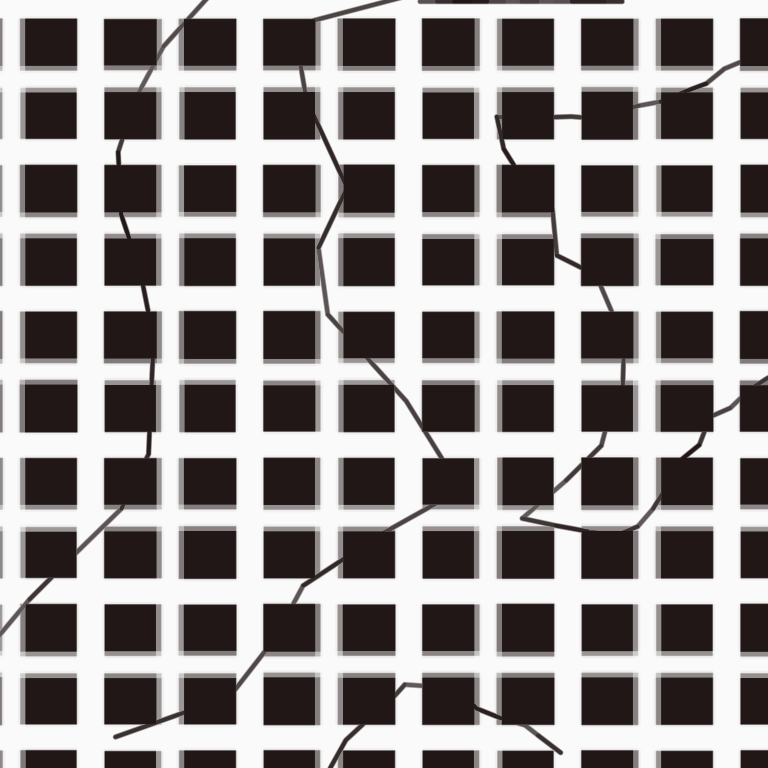
Write a WebGL 2 fragment shader that draws this pattern.

```glsl
#version 300 es
precision highp float;
// Dark tiles on a pale ground, with a grey fringe on alternating sides of each
// tile, crossed by thin black cracks. Tiles come from a rounded grid index;
// each crack is a chord bent by two sine waves and broken into jittered segments.

uniform vec2 u_resolution;
out vec4 fragColor;

const vec3 PAPER = vec3(0.985, 0.982, 0.982);
const vec3 INK = vec3(0.13, 0.09, 0.09);

const vec2 PITCH = vec2(0.1035, 0.0953);        // spacing of the tiles
const vec2 FIRST_CENTER = vec2(0.0664, -0.0082);
const vec2 TILE_HALF = vec2(0.0341, 0.0310);
const vec2 FRINGE_WIDTH = vec2(0.0064, 0.0058);
const float FRINGE_INK = 0.50;
const float FRINGE_VARIATION = 0.14;
const float HALO_WIDTH = 0.003;
const float HALO_INK = 0.05;
const float SIZE_VARIATION = 0.0012;

const int CRACK_SEGMENTS = 12;
const float CRACK_HALF_WIDTH = 0.0031;
const float CRACK_JITTER = 0.2;                 // share of the sway
const float CRACK_FADE = 0.3;                   // largest loss of ink
const float SOFTNESS = 0.0014;
const float TAU = 6.2831853;

float hash(vec2 p) {
    return fract(sin(dot(p, vec2(127.1, 311.7))) * 43758.5453);
}

float edgeWidth() {
    return max(SOFTNESS, 0.7 / min(u_resolution.x, u_resolution.y));
}

// Coverage inside a limit, for both axes at once
vec2 inside(vec2 distanceIn) {
    float w = edgeWidth();
    return smoothstep(vec2(-w), vec2(w), distanceIn);
}

// Ink of the tile grid: solid core, one-sided fringe and faint halo
float tileInk(vec2 p) {
    vec2 cell = floor((p - FIRST_CENTER) / PITCH + 0.5);
    vec2 local = p - FIRST_CENTER - cell * PITCH;
    vec2 side = 2.0 * mod(cell, 2.0) - 1.0;
    vec2 random = vec2(hash(cell), hash(cell + 37.0)) - 0.5;

    vec2 halfSize = TILE_HALF + SIZE_VARIATION * random;
    vec2 reach = halfSize + FRINGE_WIDTH * step(0.0, local * side);
    vec2 core = inside(halfSize - abs(local));
    vec2 fringe = inside(reach - abs(local)) * (FRINGE_INK + FRINGE_VARIATION * random.yx);
    vec2 halo = inside(reach + HALO_WIDTH - abs(local)) * HALO_INK;
    vec2 ink = max(core, max(fringe, halo));
    return ink.x * ink.y;
}

float segmentDistance(vec2 p, vec2 a, vec2 b) {
    vec2 ab = b - a;
    float t = clamp(dot(p - a, ab) / max(dot(ab, ab), 1e-8), 0.0, 1.0);
    return length(p - a - ab * t);
}

// A wave is (amplitude, cycles, phase)
float wave(vec3 w, float t) {
    return w.x * sin(TAU * w.y * t + w.z);
}

// Point on a crack; waves push to the left of the direction of travel
vec2 crackPoint(vec2 a, vec2 b, vec3 sway, vec3 ripple, float t, float seed) {
    vec2 along = normalize(b - a);
    vec2 normal = vec2(-along.y, along.x);
    vec2 jitter = vec2(hash(vec2(t, seed)), hash(vec2(seed, t + 5.0))) - 0.5;
    jitter *= CRACK_JITTER * sway.x * min(1.0, 8.0 * t * (1.0 - t));
    return mix(a, b, t) + normal * (wave(sway, t) + wave(ripple, t)) + jitter;
}

float crackInk(vec2 p, vec2 a, vec2 b, vec3 sway, vec3 ripple, float seed) {
    float w = edgeWidth();
    float ink = 0.0;
    vec2 from = crackPoint(a, b, sway, ripple, 0.0, seed);
    for (int i = 1; i <= CRACK_SEGMENTS; i++) {
        float t = float(i) / float(CRACK_SEGMENTS);
        vec2 to = crackPoint(a, b, sway, ripple, t, seed);
        float d = segmentDistance(p, from, to);
        float strength = 1.0 - CRACK_FADE * hash(vec2(seed + 3.0, float(i)));
        ink = max(ink, strength * (1.0 - smoothstep(-w, w, d - CRACK_HALF_WIDTH)));
        from = to;
    }
    return ink;
}

void main() {
    vec2 p = gl_FragCoord.xy / u_resolution;
    vec3 still = vec3(0.0);
    float ink = tileInk(p);

    // Two long cracks on the left and in the middle
    ink = max(ink, crackInk(p, vec2(0.285, 1.0), vec2(0.035, 0.14), vec3(-0.072, 1.1, 0.2), still, 1.0));
    ink = max(ink, crackInk(p, vec2(0.57, 1.0), vec2(0.30, 0.0), vec3(-0.135, 1.15, 0.3), vec3(0.06, 3.1, -3.3), 2.0));
    // Hooked crack on the right, in three bows
    ink = max(ink, crackInk(p, vec2(1.0, 0.94), vec2(0.647, 0.848), vec3(0.036, 0.5, 0.0), still, 3.0));
    ink = max(ink, crackInk(p, vec2(0.647, 0.848), vec2(0.68, 0.325), vec3(0.13, 0.5, 0.0), vec3(-0.04, 1.0, 0.0), 4.0));
    ink = max(ink, crackInk(p, vec2(0.68, 0.325), vec2(1.0, 0.508), vec3(-0.062, 0.5, 0.0), vec3(-0.032, 1.0, 0.0), 5.0));
    // Arch at the bottom and straight line at the top
    ink = max(ink, crackInk(p, vec2(0.43, 0.0), vec2(0.73, 0.02), vec3(0.098, 0.5, 0.0), vec3(0.013, 1.0, 0.0), 6.0));
    ink = max(ink, crackInk(p, vec2(0.547, 0.998), vec2(0.81, 0.998), still, still, 7.0));

    fragColor = vec4(mix(PAPER, INK, ink), 1.0);
}
```
